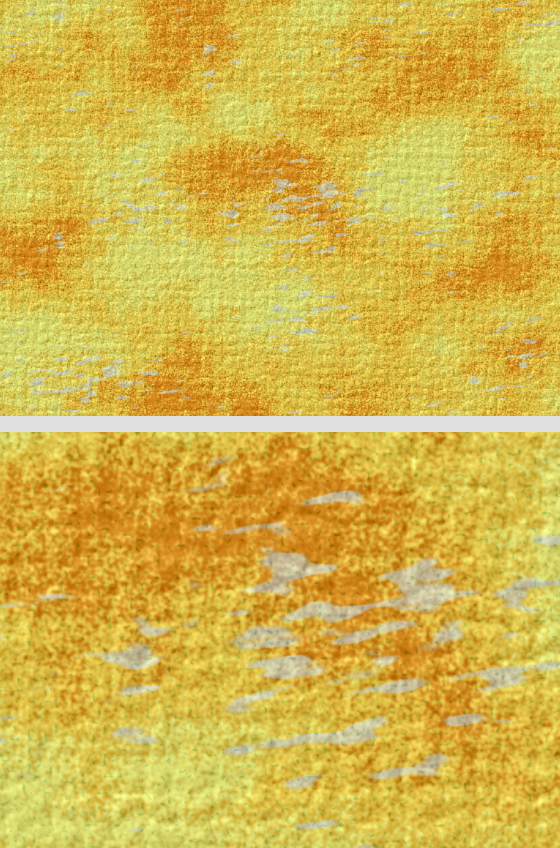
Top: the whole. Bottom: its middle third, enlarged.
Give the GLSL for this texture, as a Shadertoy shader.

```glsl
// Sun-bleached woven canvas: a plain weave height field, roughened with
// gradient noise and lit from the upper left, over blotches of orange,
// gold and lemon paint with grainy pigment and pale worn flecks.

const float PI = 3.14159265;
const float THREADS = 38.0;   // threads per canvas height

const vec3 ORANGE = vec3(0.83, 0.54, 0.12);
const vec3 GOLD   = vec3(0.86, 0.74, 0.26);
const vec3 LEMON  = vec3(0.84, 0.84, 0.42);
const vec3 WORN   = vec3(0.77, 0.79, 0.74);

vec2 randomGradient(vec2 cell) {
    vec3 h = fract(cell.xyx * vec3(0.1031, 0.1030, 0.0973));
    h += dot(h, h.yzx + 33.33);
    float angle = 2.0 * PI * fract((h.x + h.y) * h.z);
    return vec2(cos(angle), sin(angle));
}

float gradientNoise(vec2 p) {
    vec2 i = floor(p), f = p - i;
    vec2 u = f * f * f * (f * (f * 6.0 - 15.0) + 10.0);
    vec2 e = vec2(1.0, 0.0);
    float a = dot(randomGradient(i), f);
    float b = dot(randomGradient(i + e.xy), f - e.xy);
    float c = dot(randomGradient(i + e.yx), f - e.yx);
    float d = dot(randomGradient(i + e.xx), f - e.xx);
    return mix(mix(a, b, u.x), mix(c, d, u.x), u.y);
}

float fbm(vec2 p, int octaves) {
    float sum = 0.0, amplitude = 1.0;
    for (int i = 0; i < octaves; i++) {
        sum += amplitude * gradientNoise(p);
        p = mat2(1.6, 1.2, -1.2, 1.6) * p + 17.3;
        amplitude *= 0.5;
    }
    return sum;
}

// Rounded cross-section of a thread, x in -0.5..0.5
float threadProfile(float x) {
    return sqrt(1.0 - 3.6 * x * x);
}

// Over-under weave; threads are centred on whole numbers
float weave(vec2 q) {
    vec2 id = floor(q + 0.5), f = q - id;
    float warp = threadProfile(f.x) + 0.45 * cos(PI * (q.y + id.x));
    float weft = threadProfile(f.y) - 0.45 * cos(PI * (q.x + id.y));
    return max(warp, weft);
}

float clothHeight(vec2 p) {
    vec2 wobble = vec2(gradientNoise(p * 17.0), gradientNoise(p * 17.0 + 41.7));
    vec2 jitter = vec2(gradientNoise(p * 43.0 + 9.1), gradientNoise(p * 43.0 + 73.4));
    float relief = 0.9 + 0.8 * gradientNoise(p * 21.0 + 5.0);
    float rough = 0.75 * fbm(p * 58.0 + 3.0, 3);
    return relief * weave(p * THREADS + 0.45 * wobble + 0.4 * jitter) + rough;
}

// Slope towards a light at the upper left
float emboss(vec2 p, float reach) {
    vec2 away = reach * vec2(0.8, -1.0);
    return clothHeight(p + away) - clothHeight(p - away);
}

vec3 paint(float tone) {
    vec3 warm = mix(ORANGE, GOLD, smoothstep(0.0, 0.5, tone));
    return mix(warm, LEMON, smoothstep(0.45, 0.95, tone));
}

// Thin, nearly level scratches gathered in loose groups
float wornFlecks(vec2 p) {
    vec2 tilted = vec2(p.x, p.y - 0.12 * p.x);
    float groups = gradientNoise(p * vec2(3.5, 5.0) + 61.0);
    float streaks = fbm(tilted * vec2(17.0, 58.0) + 29.0, 2);
    return smoothstep(0.42, 0.62, streaks + 0.75 * groups);
}

void mainImage(out vec4 fragColor, in vec2 fragCoord) {
    vec2 p = fragCoord / iResolution.y;

    // Relief and pigment grain
    float shade = emboss(p, 0.0021);
    float grain = gradientNoise(p * 167.3) + gradientNoise(p * 263.7 + 7.7);
    float speck = gradientNoise(p * 231.9 + 101.0);

    // Broad blotches, broken up along the threads
    float blotch = fbm(p * vec2(2.7, 3.4) + vec2(4.3, 8.6), 4);
    float threadTint = gradientNoise(p * vec2(14.0, 42.0) + 19.0)
                     + gradientNoise(p * vec2(42.0, 14.0) + 87.0);
    float tone = 0.53 + 0.95 * blotch + 0.2 * threadTint + 0.3 * grain + 0.1 * shade;
    vec3 color = paint(tone);

    // Worn flecks, olive specks, then light
    color = mix(color, WORN, 0.75 * wornFlecks(p));
    color -= vec3(0.16, 0.06, 0.04) * smoothstep(0.2, 0.5, speck);
    color += vec3(0.12, 0.14, 0.12) * clamp(shade, -1.2, 1.2);
    color += 0.07 * grain;

    fragColor = vec4(clamp(color, 0.0, 1.0), 1.0);
}
```
